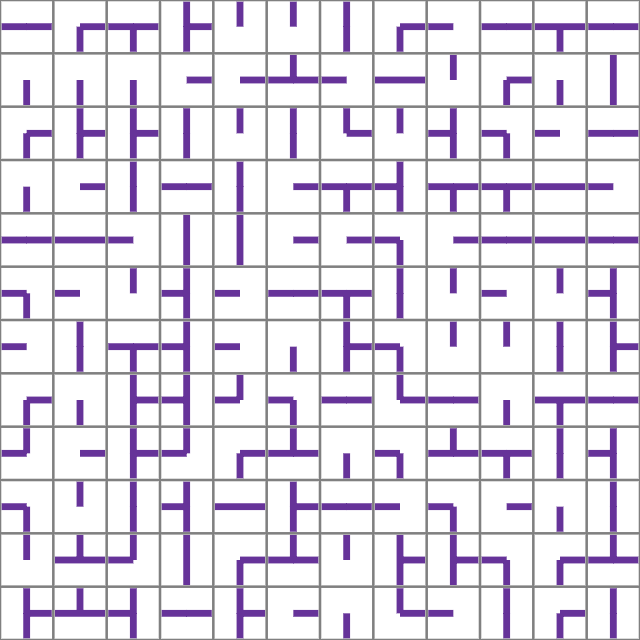
A Shadertoy shader for this pattern:

```glsl
#define TILES 12.0
#define GRID_WIDTH 0.048
#define ARM_WIDTH 0.128
#define ARM_REACH 0.47
#define STUB_SHARE 0.35
#define STRAIGHT_SHARE 0.24
#define CORNER_SHARE 0.19
#define PAPER vec3(1.0)
#define ARM_COLOR vec3(0.4, 0.2, 0.6)
#define GRID_COLOR vec3(0.5)

float hash(vec2 cell, float seed) {
    return fract(sin(dot(cell, vec2(127.1, 311.7)) + seed * 74.7) * 43758.5);
}

float boxDistance(vec2 p, vec2 halfSize) {
    vec2 d = abs(p) - halfSize;
    return length(max(d, 0.0)) + min(max(d.x, d.y), 0.0);
}

float coverage(float dist, float pixel) {
    return clamp(0.5 - dist / pixel, 0.0, 1.0);
}

// One bit per quarter turn: stub, straight, corner or tee
int pickArms(float r) {
    if (r < STUB_SHARE) return 1;
    if (r < STUB_SHARE + STRAIGHT_SHARE) return 5;
    if (r < STUB_SHARE + STRAIGHT_SHARE + CORNER_SHARE) return 3;
    return 7;
}

// Arms start square at the tile centre and stop just short of the grid
float pipe(vec2 p, vec2 cell, float pixel) {
    int arms = pickArms(hash(cell, 1.0));
    int spin = int(hash(cell, 2.0) * 4.0);
    vec2 halfSize = 0.5 * vec2(ARM_WIDTH, ARM_REACH);
    float ink = 0.0;
    for (int turn = 0; turn < 4; turn++) {
        if (((arms >> ((turn + spin) & 3)) & 1) == 1)
            ink += coverage(boxDistance(p - vec2(0.0, halfSize.y), halfSize), pixel);
        p = vec2(-p.y, p.x);
    }
    return min(ink, 1.0);
}

void mainImage(out vec4 fragColor, in vec2 fragCoord) {
    float pixel = TILES / min(iResolution.x, iResolution.y);
    vec2 grid = fragCoord * pixel;
    vec2 cell = floor(grid);
    vec2 p = grid - cell - 0.5;

    vec3 color = mix(PAPER, ARM_COLOR, pipe(p, cell, pixel));

    // Grid lines centred on the tile borders
    float border = 0.5 - max(abs(p.x), abs(p.y));
    color = mix(color, GRID_COLOR, coverage(border - 0.5 * GRID_WIDTH, pixel));

    fragColor = vec4(color, 1.0);
}
```
